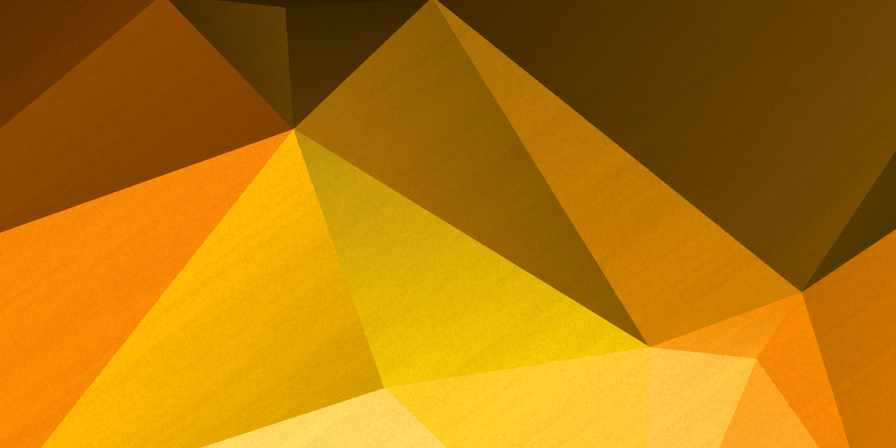
Write a Shadertoy shader that draws this background.

```glsl
// Low-poly backdrop of amber, gold and brown facets meeting at shared corners.
// Each facet is a triangle shaded from its first corner to the opposite side;
// faint diagonal brushing and fine grain give the surface some texture.

// Shared corners, in canvas heights with the origin at the lower left
const vec2 HUB = vec2(0.656, 0.711);
const vec2 TOP_LEFT = vec2(0.365, 1.013);
const vec2 TOP_NOTCH = vec2(0.638, 0.984);
const vec2 TOP_MID = vec2(0.966, 1.006);
const vec2 TOP_RIGHT = vec2(2.234, 1.012);
const vec2 RIGHT_HUB = vec2(1.789, 0.346);
const vec2 RIGHT_OUT = vec2(2.240, 0.648);
const vec2 LOW_MID = vec2(1.451, 0.224);
const vec2 LOW_LEFT = vec2(0.859, 0.133);
const vec2 LOW_RIGHT = vec2(1.688, 0.198);
const vec2 LEFT_OUT = vec2(-0.487, 0.307);
const vec2 BASE_LEFT = vec2(-0.031, -0.156);
const vec2 BASE_MID = vec2(1.427, -0.419);
const vec2 BASE_RIGHT = vec2(1.948, -0.169);

float cross2(vec2 a, vec2 b) { return a.x * b.y - a.y * b.x; }

float hash(vec2 cell) {
    vec3 q = fract(vec3(cell.xyx) * 0.1031);
    q += dot(q, q.yzx + 33.33);
    return fract((q.x + q.y) * q.z);
}

float valueNoise(vec2 p) {
    vec2 i = floor(p), f = fract(p);
    f = f * f * (3.0 - 2.0 * f);
    return mix(mix(hash(i), hash(i + vec2(1, 0)), f.x),
               mix(hash(i + vec2(0, 1)), hash(i + vec2(1, 1)), f.x), f.y);
}

// Paints triangle abc; the shade runs from apex at a to base along bc.
// Coverage reaches one pixel outward so that neighbours leave no gaps.
void facet(inout vec3 color, vec2 p, vec2 a, vec2 b, vec2 c, vec3 apex, vec3 base) {
    float area = cross2(b - a, c - a);
    vec3 weight = vec3(cross2(c - b, p - b), cross2(a - c, p - c), cross2(b - a, p - a)) / area;
    vec3 inside = weight * abs(area) / vec3(length(c - b), length(a - c), length(b - a));
    float nearest = min(inside.x, min(inside.y, inside.z));
    float cover = clamp(1.0 + nearest * iResolution.y, 0.0, 1.0);
    color = mix(color, mix(base, apex, clamp(weight.x, 0.0, 1.0)), cover);
}

void mainImage(out vec4 fragColor, in vec2 fragCoord) {
    vec2 p = fragCoord / iResolution.xy * vec2(2.0, 1.0);
    vec3 color = vec3(0.54, 0.30, 0.0);

    // Brown facets along the top
    facet(color, p, vec2(-0.4, 1.3), LEFT_OUT, TOP_LEFT, vec3(0.20, 0.10, 0.0), vec3(0.43, 0.21, 0.0));
    facet(color, p, HUB, TOP_LEFT, LEFT_OUT, vec3(0.50, 0.25, 0.0), vec3(0.56, 0.29, 0.0));
    facet(color, p, TOP_LEFT, HUB, TOP_NOTCH, vec3(0.25, 0.16, 0.0), vec3(0.38, 0.24, 0.01));
    facet(color, p, HUB, TOP_NOTCH, TOP_MID, vec3(0.34, 0.21, 0.01), vec3(0.22, 0.14, 0.0));
    facet(color, p, TOP_NOTCH, TOP_LEFT, TOP_MID, vec3(0.22, 0.14, 0.0), vec3(0.17, 0.10, 0.0));
    facet(color, p, TOP_MID, RIGHT_HUB, TOP_RIGHT, vec3(0.24, 0.15, 0.0), vec3(0.46, 0.29, 0.0));
    facet(color, p, RIGHT_HUB, TOP_RIGHT, RIGHT_OUT, vec3(0.34, 0.23, 0.0), vec3(0.28, 0.19, 0.0));

    // Ochre slopes through the centre
    facet(color, p, HUB, TOP_MID, LOW_MID, vec3(0.66, 0.43, 0.02), vec3(0.53, 0.35, 0.0));
    facet(color, p, TOP_MID, LOW_MID, RIGHT_HUB, vec3(0.64, 0.42, 0.02), vec3(0.83, 0.51, 0.0));

    // Bright orange and gold on the left
    facet(color, p, HUB, LEFT_OUT, BASE_LEFT, vec3(0.97, 0.53, 0.03), vec3(0.98, 0.54, 0.0));
    facet(color, p, LOW_LEFT, HUB, BASE_LEFT, vec3(0.82, 0.60, 0.0), vec3(1.0, 0.72, 0.01));
    facet(color, p, HUB, LOW_LEFT, LOW_MID, vec3(0.72, 0.55, 0.04), vec3(0.95, 0.77, 0.01));

    // Orange fan on the right
    facet(color, p, RIGHT_HUB, RIGHT_OUT, BASE_RIGHT, vec3(0.74, 0.42, 0.0), vec3(0.83, 0.45, 0.0));
    facet(color, p, RIGHT_HUB, LOW_MID, LOW_RIGHT, vec3(0.95, 0.54, 0.0), vec3(0.99, 0.61, 0.07));
    facet(color, p, RIGHT_HUB, LOW_RIGHT, BASE_RIGHT, vec3(0.96, 0.54, 0.0), vec3(0.95, 0.52, 0.02));

    // Pale yellow facets along the bottom
    facet(color, p, LOW_RIGHT, BASE_RIGHT, BASE_MID, vec3(1.0, 0.64, 0.12), vec3(1.0, 0.64, 0.18));
    facet(color, p, LOW_RIGHT, LOW_MID, BASE_MID, vec3(1.0, 0.75, 0.24), vec3(1.0, 0.79, 0.30));
    facet(color, p, LOW_LEFT, LOW_MID, BASE_MID, vec3(0.99, 0.80, 0.13), vec3(1.0, 0.79, 0.22));
    facet(color, p, LOW_LEFT, BASE_LEFT, BASE_MID, vec3(1.0, 0.83, 0.35), vec3(1.0, 0.86, 0.44));

    // Long diagonal brushing and fine grain, both scaled by the local shade
    vec2 brushed = vec2(dot(p, vec2(0.82, 0.57)), dot(p, vec2(-0.57, 0.82)));
    float streak = valueNoise(brushed * vec2(2.0, 28.0)) + valueNoise(brushed * vec2(4.0, 75.0)) - 1.0;
    float grain = valueNoise(p * 260.0) - 0.5;
    color *= 1.0 + 0.03 * streak + 0.06 * grain;

    fragColor = vec4(clamp(color, 0.0, 1.0), 1.0);
}
```
